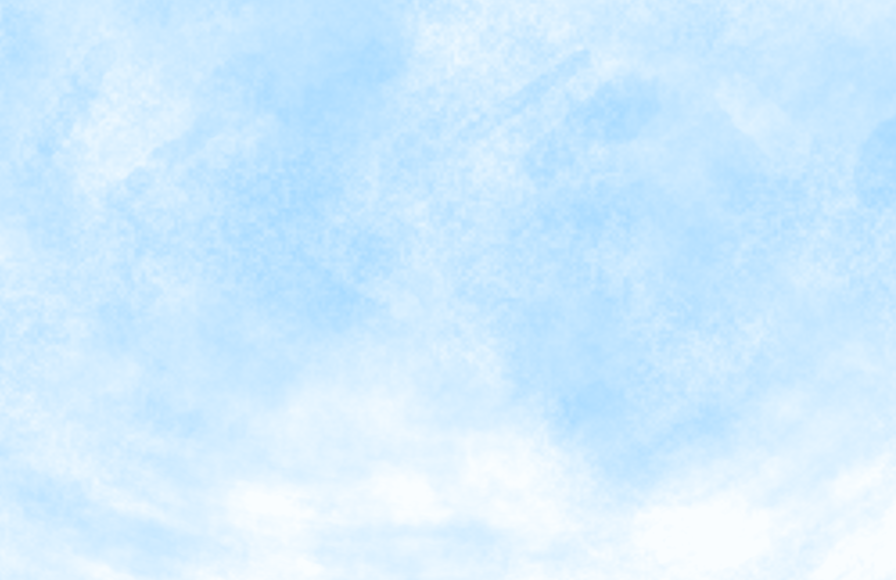
A WebGL 1 fragment shader for this texture:

```glsl
precision highp float;
uniform vec2 u_resolution;

#define DEEP_BLUE vec3(0.660, 0.857, 1.0)
#define PALE_BLUE vec3(0.975, 0.992, 1.0)
#define BASE_TONE 0.31
#define BOTTOM_FADE 0.54
#define TOP_FADE 0.13
#define BLOTCH_CONTRAST 0.90
#define GRAIN_CONTRAST 0.30
#define GRAIN_SCALE 85.0
#define SWEEP_CONTRAST 0.60
#define STROKE_DEPTH 0.15
#define BOWL_CENTER vec2(0.72, 1.25)

float hash(vec2 p) {
  vec3 q = fract(p.xyx * vec3(0.1031, 0.1030, 0.0973));
  q += dot(q, q.yzx + 33.33);
  return fract((q.x + q.y) * q.z);
}

float noise(vec2 p) {
  vec2 cell = floor(p);
  vec2 f = fract(p);
  f = f * f * (3.0 - 2.0 * f);
  float low = mix(hash(cell), hash(cell + vec2(1.0, 0.0)), f.x);
  float high = mix(hash(cell + vec2(0.0, 1.0)), hash(cell + 1.0), f.x);
  return mix(low, high, f.y);
}

float fbm(vec2 p) {
  float sum = 0.0;
  float weight = 0.5;
  for (int i = 0; i < 5; i++) {
    sum += weight * noise(p);
    p = mat2(0.8, 0.6, -0.6, 0.8) * p * 2.03 + 17.3;
    weight *= 0.5;
  }
  return sum / 0.97;
}

float segmentDistance(vec2 p, vec2 a, vec2 b) {
  vec2 ab = b - a;
  float along = clamp(dot(p - a, ab) / dot(ab, ab), 0.0, 1.0);
  return length(p - a - ab * along);
}

// Soft dabs and diagonal brush marks over the upper part; some lift pigment
float brushMarks(vec2 p, float aspect) {
  float marks = 0.0;
  for (int i = 0; i < 9; i++) {
    float id = float(i);
    vec2 jitter = vec2(hash(vec2(id, 3.7)), hash(vec2(id, 8.1)));
    vec2 start = vec2((id + jitter.x) / 9.0 * aspect, 0.42 + 0.5 * jitter.y);
    float angle = 0.85 + 0.4 * (hash(vec2(id, 21.0)) - 0.5);
    float reach = 0.02 + 0.26 * hash(vec2(id, 14.2));
    float width = mix(0.055, 0.016, smoothstep(0.03, 0.24, reach));
    float lifted = step(2.5, mod(id, 4.0));
    vec2 dir = vec2(cos(angle), sin(angle) * (1.0 - 2.0 * lifted));
    float d = segmentDistance(p, start, start + dir * reach);
    float mask = 1.0 - smoothstep(width - 0.006, width + 0.006, d);
    marks += mask * mix(1.0, -0.8, lifted);
  }
  return clamp(marks, -1.0, 1.2);
}

void main() {
  vec2 p = gl_FragCoord.xy / u_resolution.y;
  float aspect = u_resolution.x / u_resolution.y;

  // Ragged coordinates give the wash its granular edges
  vec2 rough = vec2(noise(p * 60.0), noise(p * 60.0 + 41.0)) - 0.5;
  vec2 warp = vec2(fbm(p * 3.0 + 5.0), fbm(p * 3.0 + 29.0)) - 0.5;
  vec2 wet = p + 0.15 * warp + 0.025 * rough;

  // Broad wash: deepest in the middle, fading to white below
  float level = p.y + 0.25 * warp.x;
  float lower = 1.0 - smoothstep(0.04, 0.45, level);
  float tone = BASE_TONE + BOTTOM_FADE * lower;
  tone += TOP_FADE * smoothstep(0.65, 1.0, level);
  tone += 0.12 * smoothstep(0.62, 1.0, p.x / aspect) * (1.0 - lower);

  // Large and medium blotches
  tone += BLOTCH_CONTRAST * (fbm(wet * 3.6 + 11.0) - 0.5);
  tone += 0.48 * (fbm(wet * 10.0 + 3.0) - 0.5);

  // Bowl-shaped dry brush sweeps along the bottom
  vec2 spoke = p + 0.06 * warp + 0.008 * rough - BOWL_CENTER;
  float turn = atan(spoke.x, -spoke.y);
  float sweep = fbm(vec2(turn * 5.0 + 9.0, length(spoke) * 22.0));
  tone += SWEEP_CONTRAST * (sweep - 0.5) * (0.15 + 0.85 * lower);

  // Brush marks with slightly uneven outlines
  float marks = brushMarks(p + 0.04 * warp + 0.012 * rough, aspect);
  tone -= STROKE_DEPTH * marks * (0.6 + 0.8 * noise(p * 14.0));

  // Pigment grain, gathered in patches
  float patches = smoothstep(0.35, 0.65, fbm(p * 5.0 + 61.0));
  float grain = 0.55 * noise(p * GRAIN_SCALE) + 0.45 * noise(p * GRAIN_SCALE * 1.9 + 13.0);
  tone += GRAIN_CONTRAST * (grain - 0.5) * mix(0.55, 1.45, patches) * (1.0 - 0.5 * lower);

  gl_FragColor = vec4(mix(DEEP_BLUE, PALE_BLUE, clamp(tone, 0.0, 1.0)), 1.0);
}
```
